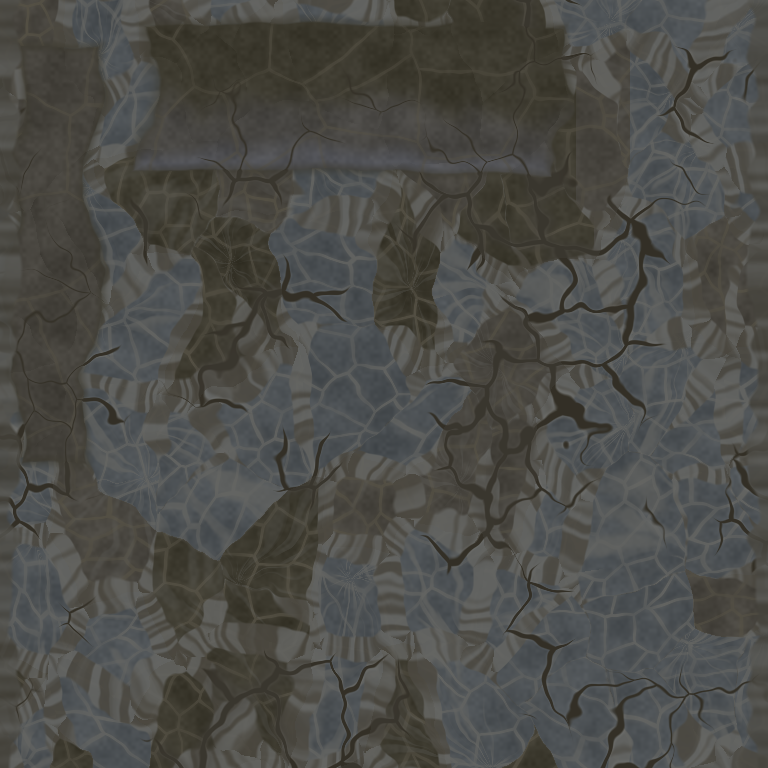
A Shadertoy shader for this texture:

```glsl
// Weathered slate collage: angular patches of blue-grey and olive-brown stone,
// each with its own pale vein network, joined by streaked rims and dark cracks.
// Two larger brown slabs lie along the top and the left side.

float hash(vec2 p) {
    return fract(sin(dot(p, vec2(127.1, 311.7))) * 43758.5453);
}

vec2 hash2(vec2 p) {
    return vec2(hash(p), hash(p + 57.3));
}

float noise(vec2 p) {
    vec2 i = floor(p), f = fract(p);
    f = f * f * (3.0 - 2.0 * f);
    return mix(mix(hash(i), hash(i + vec2(1, 0)), f.x),
               mix(hash(i + vec2(0, 1)), hash(i + vec2(1, 1)), f.x), f.y);
}

float fbm(vec2 p) {
    float sum = 0.0, amp = 0.53;
    for (int i = 0; i < 4; i++) {
        sum += amp * noise(p);
        p = mat2(1.6, 1.2, -1.2, 1.6) * p + 7.7;
        amp *= 0.5;
    }
    return sum;
}

// Distance to the nearest Voronoi border, with cell id and border normal
float cells(vec2 p, out vec2 id, out vec2 normal) {
    vec2 base = floor(p), f = fract(p), closest = vec2(0);
    float best = 9.0, edge = 9.0;
    id = base;
    normal = vec2(1, 0);
    for (int j = -1; j <= 1; j++)
    for (int i = -1; i <= 1; i++) {
        vec2 g = vec2(i, j), r = g + hash2(base + g) - f;
        if (dot(r, r) < best) { best = dot(r, r); closest = r; id = base + g; }
    }
    for (int j = -2; j <= 2; j++)
    for (int i = -2; i <= 2; i++) {
        vec2 g = vec2(i, j), r = g + hash2(base + g) - f, delta = r - closest;
        if (dot(delta, delta) > 1e-5) {
            vec2 n = normalize(delta);
            float d = dot(0.5 * (closest + r), n);
            if (d < edge) { edge = d; normal = n; }
        }
    }
    return edge;
}

float box(vec2 p, vec2 lo, vec2 hi) {
    vec2 d = max(lo - p, p - hi);
    return max(d.x, d.y);
}

void mainImage(out vec4 fragColor, in vec2 fragCoord) {
    vec2 uv = fragCoord / iResolution.xy;
    float soft = 1.0 / iResolution.y;
    vec2 warp = vec2(fbm(uv * 8.0), fbm(uv * 8.0 + 31.0)) - 0.5;
    vec2 id, normal, unusedId, unusedNormal;

    // Patch layout
    vec2 patchPos = (uv + 0.09 * warp) * vec2(10.0, 7.5);
    float rim = cells(patchPos, id, normal) / 8.5;
    float kind = hash(id + 3.1) + 0.22 * smoothstep(0.72, 0.85, uv.x);
    vec3 blue = vec3(0.295, 0.314, 0.328), olive = vec3(0.232, 0.221, 0.178);
    vec3 taupe = vec3(0.278, 0.267, 0.243), pale = vec3(0.395, 0.397, 0.385);
    vec3 body = kind < 0.24 ? olive : kind < 0.42 ? taupe : blue;
    float brown = step(kind, 0.42);

    // Slabs along the top and the left side
    vec2 slabPos = uv + warp * vec2(0.09, 0.025);
    float band = box(slabPos, vec2(0.19, 0.775), vec2(0.74, 0.965));
    float column = box(slabPos, vec2(0.02, 0.40), vec2(0.125, 0.94));
    float slab = min(band, column);
    float inSlab = smoothstep(0.002, -0.002, slab);
    vec3 bandColor = mix(vec3(0.285, 0.278, 0.265), olive, smoothstep(0.83, 0.88, uv.y + 0.1 * warp.x));
    bandColor = mix(vec3(0.325, 0.33, 0.35), bandColor, smoothstep(0.78, 0.815, uv.y + 0.05 * warp.y));
    body = mix(body, band < column ? bandColor : taupe - 0.012, inSlab);
    brown = max(brown, inSlab);

    // Mottled stone with fine grain
    vec3 color = body + 0.10 * (fbm(uv * 26.0 + id * 3.0) - 0.5);
    color += 0.035 * (noise(uv * 190.0) - 0.5) + 0.02 * warp.x;

    // Pale veins, turned and stretched for each patch
    float turn = 6.28 * hash(id + 1.7);
    float scale = inSlab > 0.5 ? 9.0 : mix(20.0, 33.0, hash(id + 9.2));
    vec2 veinPos = uv + 0.03 * warp + 0.004 * noise(uv * 60.0);
    if (inSlab < 0.5)
        veinPos = mat2(cos(turn), sin(turn), -sin(turn), cos(turn)) * veinPos
                * vec2(1.0, mix(0.4, 1.0, hash(id + 4.4)));
    float vein = cells(veinPos * scale, unusedId, unusedNormal) / scale;
    float strength = 0.45 + 0.55 * noise(uv * 30.0);
    float line = smoothstep(0.0012 + soft, 0.0004, vein) + 0.35 * smoothstep(0.008, 0.0, vein);
    vec3 veinColor = mix(pale, vec3(0.335, 0.318, 0.27), brown);
    color = mix(color, veinColor, min(line, 1.0) * strength * mix(0.9, 0.6, inSlab));

    // Frosted rays fanning out inside some patches
    vec2 fan = patchPos - id - 1.6 * hash2(id + 8.0) + 0.3;
    float rays = noise(vec2(atan(fan.y, fan.x) * 13.0, length(fan) * 1.8 + id.x * 7.0));
    rays = smoothstep(0.5, 0.9, rays) * step(0.4, hash(id + 5.0)) * (1.0 - inSlab);
    color = mix(color, pale, rays * (0.65 - 0.4 * brown));

    // Streaked rims running across the patch borders
    vec2 across = normal * (normal.x < 0.0 ? -1.0 : 1.0);
    float stripe = noise(vec2(dot(patchPos, vec2(-across.y, across.x)) * 17.0, 3.0));
    vec3 streak = mix(vec3(0.295, 0.282, 0.25), pale, smoothstep(0.15, 0.75, stripe));
    float width = 0.021 * smoothstep(0.35, 0.75, noise(uv * 11.0 + 5.0));
    float rimMask = smoothstep(width + 0.002, width - 0.002, rim) * (1.0 - inSlab);
    color = mix(color, streak, 0.85 * rimMask);
    color = mix(color, olive, 0.5 * smoothstep(0.012, -0.002, abs(slab)));

    // Dark branching cracks with a lit edge
    vec2 crackPos = uv + 0.12 * warp + 0.012 * noise(uv * 45.0);
    float crack = cells(crackPos * 11.0 + 17.0, unusedId, unusedNormal) / 11.0;
    float open = smoothstep(0.46, 0.72, noise(uv * 10.0 + 40.0)) * (1.0 - 0.7 * inSlab);
    float gap = 0.0036 * open;
    color += 0.04 * open * smoothstep(0.008, 0.003, crack);
    color = mix(color, vec3(0.2, 0.185, 0.148),
                smoothstep(gap + soft, gap - soft, crack) * smoothstep(0.0, 0.3, open));
    color = mix(color, taupe - 0.03, 0.5 * open * smoothstep(0.022, 0.0, crack) * brown);

    // Sideways smears at the left and right edges
    float smear = smoothstep(0.478, 0.484, abs(uv.x - 0.5) + 0.02 * (noise(vec2(uv.y * 40.0, 2.0)) - 0.5));
    vec3 smearColor = mix(vec3(0.255, 0.245, 0.215), vec3(0.355, 0.355, 0.34),
                          noise(vec2(uv.x * 3.0, uv.y * 95.0)));
    color = mix(color, smearColor, 0.85 * smear);

    fragColor = vec4(color, 1.0);
}
```
